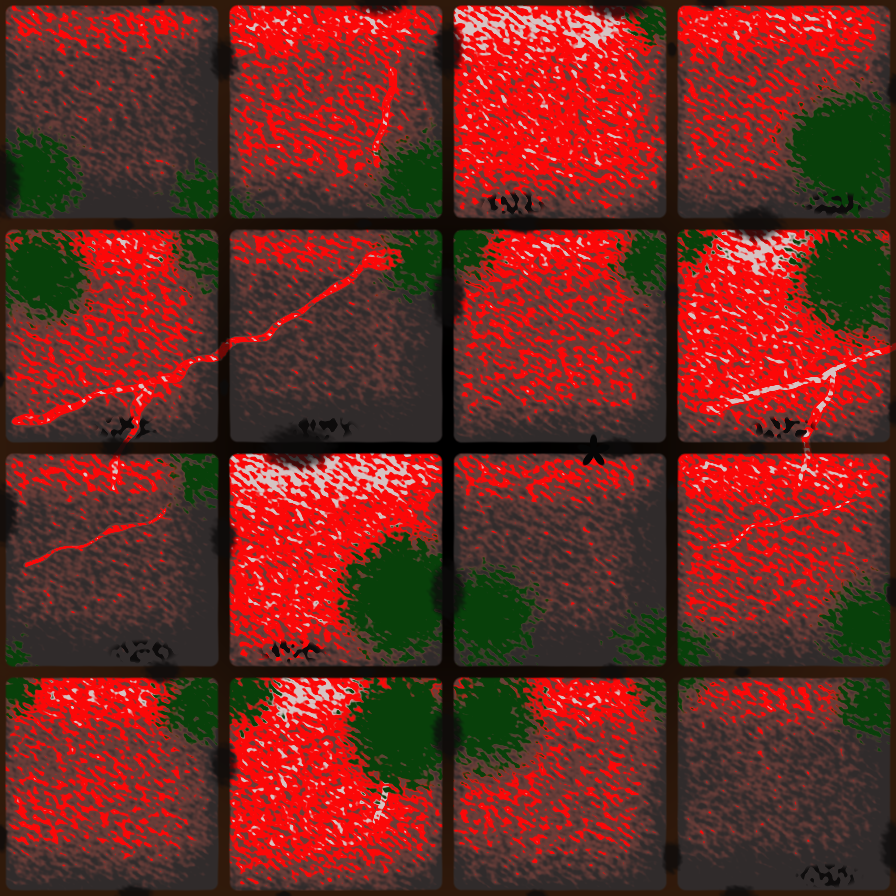
Reproduce this texture procedurally as a WebGL 1 fragment shader.

```glsl
precision highp float;
// Four by four weathered square tiles in dark grout, each lit from its upper left.
// A light level plus streaky gradient noise picks charcoal, brown, red or pale grain;
// moss grows from the corners, cracks cross the tiles and soot gathers at the joints.
uniform vec2 u_resolution;

const float TILES = 4.0;
const float GROUT_HALF = 0.026;   // half line width, in tiles
const float CORNER = 0.035;
const float GRAIN = 0.85;
const float RED_LEVEL = 0.62;
const float PALE_LEVEL = 1.22;
const float CRACK_HALF = 0.017;
const float CRACK_REPEAT = 3.07;

const vec3 CHARCOAL = vec3(0.19, 0.17, 0.17);
const vec3 BROWN = vec3(0.42, 0.24, 0.22);
const vec3 RED = vec3(0.99, 0.03, 0.03);
const vec3 PALE = vec3(0.84, 0.76, 0.76);
const vec3 MOSS = vec3(0.03, 0.25, 0.04);
const vec3 DRY_MOSS = vec3(0.32, 0.29, 0.19);
const vec3 GROUT_BROWN = vec3(0.19, 0.10, 0.045);
const vec3 SOOT = vec3(0.05, 0.045, 0.045);

// Per tile, top row first: brightness, then moss size at the left and right side.
// Positive moss sits in the upper corner, negative in the lower one.
const mat4 GLOW = mat4(0.20, 0.52, 0.86, 0.50,  0.54, 0.16, 0.53, 0.84,
                       0.19, 0.90, 0.18, 0.50,  0.52, 0.86, 0.50, 0.16);
const mat4 MOSS_LEFT = mat4(-0.30, -0.10, 0.0, 0.0,  0.36, 0.0, 0.18, 0.16,
                            -0.09, 0.0, -0.34, -0.12,  0.14, 0.18, 0.36, 0.10);
const mat4 MOSS_RIGHT = mat4(-0.18, -0.28, 0.15, -0.44,  0.20, 0.26, 0.22, 0.40,
                             0.20, -0.44, -0.20, -0.28,  0.24, 0.42, 0.12, 0.22);

float hash(vec2 p) {
  vec3 h = fract(vec3(p.xyx) * 0.1031);
  h += dot(h, h.yzx + 33.33);
  return fract((h.x + h.y) * h.z);
}

float corner(vec2 cell, vec2 offset) {
  float angle = 6.2832 * hash(cell);
  return dot(vec2(cos(angle), sin(angle)), offset);
}

float gradientNoise(vec2 p) {
  vec2 i = floor(p), f = fract(p), e = vec2(1.0, 0.0);
  vec2 w = f * f * f * (f * (f * 6.0 - 15.0) + 10.0);
  return mix(mix(corner(i, f), corner(i + e, f - e), w.x),
             mix(corner(i + e.yx, f - e.yx), corner(i + 1.0, f - 1.0), w.x), w.y);
}

vec4 oneHot(float i) { return 1.0 - step(0.5, abs(vec4(0.0, 1.0, 2.0, 3.0) - i)); }

float perTile(mat4 values, vec2 id) {
  return dot(oneHot(id.x), values * oneHot(TILES - 1.0 - id.y));
}

float segment(vec2 p, vec2 a, vec2 b) {
  vec2 ab = b - a;
  return length(p - a - ab * clamp(dot(p - a, ab) / dot(ab, ab), 0.0, 1.0));
}

// Positive inside a moss clump growing from the left or the right side.
float mossDepth(vec2 q, float size, float side) {
  float m = abs(size);
  vec2 c = vec2(mix(0.5 * m, 1.0 - 0.5 * m, side), size > 0.0 ? 1.0 - 0.6 * m : 0.75 * m);
  return 0.56 * m - length(q - c) - step(m, 0.01);
}

// Long rising crack with a falling branch and a separate lower hairline.
float crackDistance(vec2 p) {
  float x = clamp(p.x, 0.05, 1.88);
  float d = length(vec2(p.x - x, (p.y - 2.1 - 0.19 * x - 0.144 * x * x) * 0.88));
  d = min(d, segment(p, vec2(0.68, 2.29), vec2(0.53, 2.0)));
  d = min(d, segment(p, vec2(0.53, 2.0), vec2(0.5, 1.78)) + 0.004);
  return min(d, segment(p, vec2(0.13, 1.49), vec2(0.74, 1.71)) + 0.008);
}

void main() {
  vec2 p = TILES * gl_FragCoord.xy / u_resolution;
  float soft = max(0.006, TILES / min(u_resolution.x, u_resolution.y));
  vec2 id = min(floor(p), TILES - 1.0), q = p - id;
  float grain = GRAIN * (gradientNoise(vec2(p.x * 28.0 + p.y * 10.0, p.y * 41.0 + p.x * 14.0))
              + 0.4 * gradientNoise(p * 53.0 + 7.3));
  float cloud = gradientNoise(p * 3.7 + 1.9);
  vec2 wobble = 0.045 * vec2(gradientNoise(p * 7.0), gradientNoise(p * 7.0 + 31.0));

  // Light: bright upper band, dim foot, right side and rim
  vec2 r = q + wobble;
  float level = perTile(GLOW, id) + 0.18 * cloud + 0.44 * smoothstep(0.7, 0.9, r.y);
  level -= 0.48 * (1.0 - smoothstep(0.05, 0.3, r.y)) + 0.38 * smoothstep(0.72, 0.98, r.x);
  vec2 rim = min(q, 1.0 - q);
  level -= 0.3 * (1.0 - smoothstep(0.02, 0.09, min(rim.x, rim.y)));

  // Cracks
  float d = min(segment(p + wobble, vec2(1.76, 3.68), vec2(1.68, 3.28)),
                segment(p + wobble, vec2(1.74, 0.58), vec2(1.69, 0.32)));
  for (int i = 0; i < 2; i++) {
    d = min(d, crackDistance(p + 1.6 * wobble - vec2(CRACK_REPEAT * float(i), 0.06 * float(i))));
  }
  float crack = 1.0 - smoothstep(CRACK_HALF - soft, CRACK_HALF + soft, d + 0.012 * grain);
  level = mix(level, max(level, 0.35) + 0.55, crack);

  // Grain colours
  vec3 color = mix(CHARCOAL, BROWN, smoothstep(-0.1, 0.5, level + 0.7 * grain));
  color = mix(color, RED, smoothstep(-0.11, 0.11, level + grain - RED_LEVEL));
  color = mix(color, PALE, smoothstep(-0.14, 0.14, level + 1.2 * grain - PALE_LEVEL));

  // Moss with a dry, speckled fringe
  float moss = max(mossDepth(r, perTile(MOSS_LEFT, id), 0.0),
                   mossDepth(r, perTile(MOSS_RIGHT, id), 1.0)) + 0.06 * cloud;
  color = mix(color, DRY_MOSS, 0.75 * smoothstep(-0.05, 0.02, moss + 0.16 * grain));
  color = mix(color, MOSS, smoothstep(-0.02, 0.03, moss + 0.2 * grain));

  // Scribbled soot near the foot of some tiles
  vec2 s = (q - vec2(0.25 + 0.5 * hash(id + 5.0), 0.09)) / vec2(0.17, 0.06);
  float scribble = step(0.55, hash(id + 17.0)) * (1.0 - smoothstep(0.6, 1.0, length(s)));
  color = mix(color, SOOT, scribble * smoothstep(0.02, 0.14, gradientNoise(p * vec2(32.0, 24.0))));

  // Grout, blackened towards the middle
  vec2 box = abs(q - 0.5) - 0.5 + GROUT_HALF + CORNER;
  float edge = length(max(box, 0.0)) - CORNER + 0.08 * wobble.x;
  vec3 grout = GROUT_BROWN * smoothstep(0.3, 2.2, length(p - 0.5 * TILES));
  color = mix(color, grout, smoothstep(-soft, soft, edge) * (1.0 - 0.4 * crack));

  // Soft soot blots along both directions of joints
  for (int i = 0; i < 2; i++) {
    vec2 u = i == 0 ? p : p.yx;
    vec2 joint = vec2(floor(u.x + 0.5), floor(u.y)), seed = joint + 23.0 * float(i);
    float size = hash(seed + 3.0);
    vec2 blot = u - joint - vec2(0.0, 0.15 + 0.7 * hash(seed + 9.0));
    float reach = length(blot * vec2(1.7, 1.0)) / (0.04 + 0.15 * size * size);
    color = mix(color, SOOT, 0.8 * (1.0 - smoothstep(0.55, 1.1, reach + 0.3 * grain)));
  }

  // Small five-pointed spatter on the middle joint
  vec2 v = p - vec2(2.65, 1.985);
  float spatter = length(v) - 0.05 - 0.025 * sin(5.0 * atan(v.y, v.x));
  color = mix(color, SOOT * 0.4, 1.0 - smoothstep(-soft, soft, spatter));
  gl_FragColor = vec4(color, 1.0);
}
```
